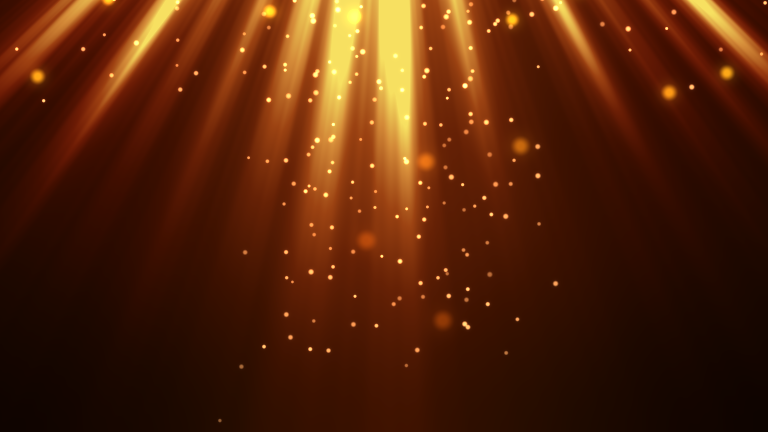
Write a WebGL 2 fragment shader that draws this background.

```glsl
#version 300 es
precision highp float;

uniform vec2 u_resolution;
out vec4 outColor;

const float SOURCE_X = 0.508;       // light position, fraction of the width
const float SOURCE_HEIGHT = 0.72;   // light distance above the top edge
const float STREAK_SCALE = 38.0;
const float STREAK_STRENGTH = 0.38;
const int SPARK_LAYERS = 3;
const float SPARK_CELL = 0.052;
const float SPARK_RADIUS = 0.0078;
const float ORB_CELL = 0.18;
const float ORB_RADIUS = 0.022;
const vec3 SPARK_COLOR = vec3(1.0, 0.74, 0.46);
const vec3 ORB_GOLD = vec3(0.95, 0.78, 0.12);
const vec3 ORB_AMBER = vec3(0.75, 0.36, 0.05);
const vec3 EDGE_TINT = vec3(1.08, 0.8, 0.9);

// Light ramp from deep brown to pale gold
const int RAMP_SIZE = 6;
const vec3 RAMP[RAMP_SIZE] = vec3[](
    vec3(0.11, 0.04, 0.00), vec3(0.24, 0.07, 0.00), vec3(0.40, 0.13, 0.02),
    vec3(0.61, 0.26, 0.07), vec3(0.83, 0.54, 0.22), vec3(0.97, 0.88, 0.38));

// Beams: offset at the top edge, width, strength, length
const int BEAM_COUNT = 12;
const vec4 BEAMS[BEAM_COUNT] = vec4[](
    vec4(-0.72, 0.065, 3.1, 0.27), vec4(-0.51, 0.044, 3.7, 0.33),
    vec4(-0.40, 0.024, 1.3, 0.38), vec4(-0.30, 0.028, 1.6, 0.44),
    vec4(-0.19, 0.036, 3.3, 0.42), vec4(-0.10, 0.025, 3.3, 0.52),
    vec4(0.01, 0.045, 4.0, 0.43), vec4(0.15, 0.030, 2.3, 0.34),
    vec4(0.38, 0.030, 3.1, 0.25), vec4(0.50, 0.034, 1.6, 0.34),
    vec4(0.60, 0.024, 1.2, 0.34), vec4(0.71, 0.044, 3.7, 0.25));

vec3 hash3(vec2 p) {
    vec3 q = fract(p.xyx * vec3(0.1031, 0.1030, 0.0973));
    q += dot(q, q.yxz + 33.33);
    return fract((q.xxy + q.yzz) * q.zyx);
}

float noise(float x) {
    float i = floor(x);
    return mix(hash3(vec2(i, 7.0)).x, hash3(vec2(i + 1.0, 7.0)).x,
               smoothstep(0.0, 1.0, x - i));
}

vec3 lightRamp(float level) {
    vec3 color = vec3(0.015, 0.005, 0.0);
    for (int i = 0; i < RAMP_SIZE; i++)
        color = mix(color, RAMP[i], clamp(level - float(i), 0.0, 1.0));
    return color;
}

float ambientLevel(vec2 p) {
    float column = exp(-p.x * p.x / 0.32);
    float shaft = 0.3 * exp(-p.x * p.x / 0.01);
    float topGlow = exp(-(1.0 - p.y) / 0.35);
    return 0.2 + 0.45 * smoothstep(0.0, 0.5, p.y) + shaft
         + column * mix(1.4, 1.75, smoothstep(0.0, 0.6, p.y)) + 0.75 * topGlow;
}

float beamLevel(vec2 p) {
    float depth = 1.0 - p.y;
    float offset = p.x * SOURCE_HEIGHT / (SOURCE_HEIGHT + depth);
    float level = 0.0;
    for (int i = 0; i < BEAM_COUNT; i++) {
        vec4 beam = BEAMS[i];
        float d = (offset - beam.x) / beam.y;
        float reach = depth / beam.w;
        float core = exp(-d * d) * exp(-reach * reach);
        float halo = exp(-d * d * 0.2) * exp(-reach);
        level += beam.z * (0.82 * core + 0.26 * halo);
    }
    float streak = noise(offset * STREAK_SCALE + 50.0)
                 + 0.5 * noise(offset * STREAK_SCALE * 2.7 + 90.0) - 0.75;
    return level + streak * STREAK_STRENGTH * (level + exp(-depth / 0.5));
}

// Small sparks, dense inside a falling cone and sparse along the top
float sparks(vec2 p, float seed) {
    vec2 shift = seed * vec2(0.37, 0.61) + 100.0;
    vec2 grid = p / SPARK_CELL + shift;
    vec2 cell = floor(grid);
    vec2 middle = (cell + 0.5 - shift) * SPARK_CELL;
    vec3 h = hash3(cell + seed);
    vec3 look = hash3(cell + seed + 57.0);
    float cone = exp(-pow(abs(middle.x) / 0.33, 4.0)) * smoothstep(0.0, 0.7, middle.y);
    float topBand = 0.11 * smoothstep(0.72, 0.85, middle.y);
    float present = step(h.z, max(0.36 * cone, topBand));
    float d = length(fract(grid) - mix(vec2(0.24), vec2(0.76), h.xy)) * SPARK_CELL;
    float radius = SPARK_RADIUS * mix(0.6, 1.1, look.x);
    float disc = 1.0 - smoothstep(radius * 0.3, radius, d);
    float halo = 0.15 * exp(-d * d * 1.3 / (radius * radius));
    return present * (disc + halo) * mix(0.35, 1.0, look.y);
}

// Soft orbs: gold near the top, faint amber lower down
vec3 orbs(vec2 p) {
    vec2 cell = floor(p / ORB_CELL + 40.0);
    vec3 h = hash3(cell + 13.0);
    vec2 center = (cell - 40.0 + mix(vec2(0.3), vec2(0.7), h.xy)) * ORB_CELL;
    float area = max(smoothstep(0.65, 0.75, center.y),
                     step(abs(center.x), 0.36) * step(0.15, center.y));
    float height = smoothstep(0.5, 0.95, center.y);
    float radius = ORB_RADIUS * mix(1.35, 0.9, height);
    float d = length(p - center);
    float disc = 1.0 - smoothstep(radius * 0.2, radius, d);
    float halo = 0.3 * exp(-d * d / (radius * radius * 1.2));
    vec3 color = mix(ORB_AMBER * 0.3, ORB_GOLD * 0.7, height);
    return step(h.z, 0.5) * area * color * (disc + halo);
}

void main() {
    vec2 p = gl_FragCoord.xy / u_resolution.y;
    p.x -= SOURCE_X * u_resolution.x / u_resolution.y;

    float level = ambientLevel(p) + beamLevel(p);
    float redness = smoothstep(0.3, 0.7, abs(p.x)) * (1.0 - smoothstep(2.5, 4.5, level));
    vec3 color = lightRamp(level) * mix(vec3(1.0), EDGE_TINT, redness);
    color += orbs(p);
    for (int i = 0; i < SPARK_LAYERS; i++)
        color += SPARK_COLOR * sparks(p, 3.0 + 16.0 * float(i));
    outColor = vec4(min(color, 1.0), 1.0);
}
```
